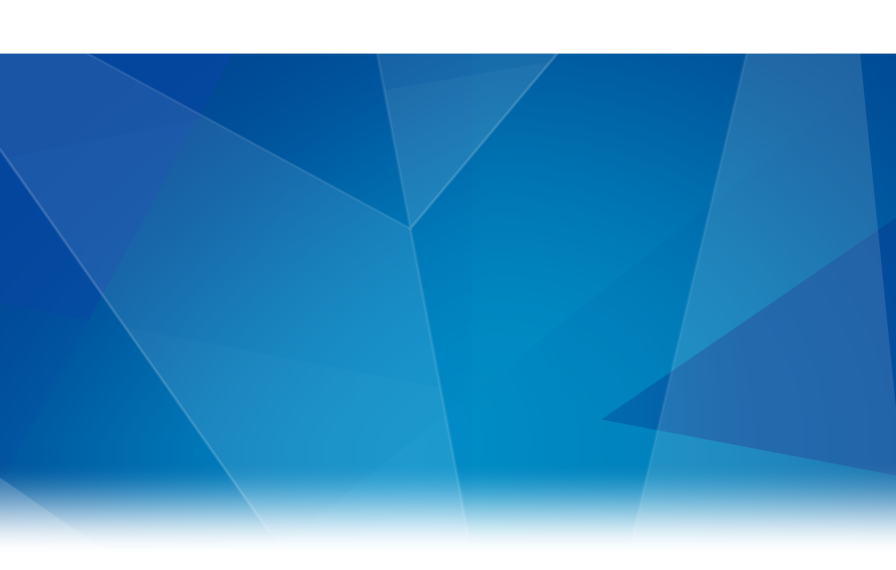
Write a Shadertoy shader that draws this background.

```glsl
// Draws overlapping translucent blue facets between a white top band and a white fade below.

const vec3 WHITE = vec3(1.0);
const vec3 ROYAL = vec3(0.03, 0.28, 0.65);
const vec3 NAVY = vec3(0.02, 0.26, 0.59);

// Signed distance to the line a-b, positive on its left.
float lineDist(vec2 p, vec2 a, vec2 b) {
    vec2 dir = normalize(b - a);
    return dir.x * (p.y - a.y) - dir.y * (p.x - a.x);
}

// Smooth coverage of the half plane left of a-b.
float leftOf(vec2 p, vec2 a, vec2 b) {
    float d = lineDist(p, a, b);
    return clamp(0.5 + d / fwidth(d), 0.0, 1.0);
}

// Thin glint along the segment a-b.
float glint(vec2 p, vec2 a, vec2 b) {
    vec2 ab = b - a;
    float t = clamp(dot(p - a, ab) / dot(ab, ab), 0.0, 1.0);
    return 1.0 - smoothstep(0.0005, 0.0028, length(p - a - t * ab));
}

// Glow centred low in the canvas, darkening most towards the upper left.
vec3 blueGlow(vec2 p) {
    vec2 q = p - vec2(0.547, 0.223);
    float fall = 0.65 * q.x * q.x + 0.383 * q.y * q.y;
    fall += 0.45 * max(-q.x, 0.0) * max(q.y, 0.0);
    fall = 0.27 * (1.0 - exp(-fall / 0.27 - 1.2 * fall * fall / 0.073));
    return vec3(0.0, 0.55 - fall, 0.77 - 0.75 * fall);
}

void mainImage(out vec4 fragColor, in vec2 fragCoord) {
    vec2 p = fragCoord / iResolution.xy;
    float top = 0.906;

    // Shared corners
    vec2 hub = vec2(0.458, 0.599);
    vec2 hubFoot = vec2(0.523, 0.059);
    vec2 ridge = vec2(0.098, top);
    vec2 leftEdge = vec2(0.0, 0.738);
    vec2 leftFoot = vec2(0.299, 0.070);
    vec2 wedgeLeft = vec2(0.421, top);
    vec2 wedgeRight = vec2(0.622, top);
    vec2 bandTop = vec2(0.833, top);
    vec2 bandFoot = vec2(0.706, 0.059);
    vec2 shadeTip = vec2(0.671, 0.264);

    vec3 col = blueGlow(p);

    // Broad, faint background facets
    float aboveSlope = leftOf(p, vec2(0.0, 0.468), vec2(1.0, 0.166));
    float farLeft = leftOf(p, vec2(0.0, 0.151), vec2(0.26, top));
    col = mix(col, ROYAL, farLeft * mix(0.18, 0.55, aboveSlope));
    float underDiagonal = 1.0 - leftOf(p, vec2(0.326, 0.059), vec2(1.0, 0.898));
    col = mix(col, NAVY, 0.07 * underDiagonal * smoothstep(0.5, 0.65, p.x));
    col += 0.012 * underDiagonal * (1.0 - smoothstep(0.45, 0.55, p.x));
    col.g -= 0.01 * leftOf(p, vec2(0.527, 0.0), vec2(0.527, 1.0));

    // Deep blue shade on the lower right
    float shade = leftOf(p, vec2(1.0, 0.618), shadeTip)
                * leftOf(p, shadeTip, vec2(1.0, 0.166));
    col = mix(col, NAVY, shade * mix(0.4, 0.65, smoothstep(0.67, 0.85, p.x)));

    // Large pale facet on the left
    float pale = leftOf(p, hub, ridge) * leftOf(p, hubFoot, hub)
               * leftOf(p, leftEdge, leftFoot);
    col = mix(col, WHITE, pale * mix(0.085, 0.10, 1.0 - aboveSlope));
    col += 0.01 * pale * (1.0 - leftOf(p, vec2(0.0, 0.72), vec2(0.234, 0.795)));

    // Hanging wedge, with a darker strip at its top
    float wedge = leftOf(p, wedgeLeft, hub) * leftOf(p, hub, wedgeRight);
    float strip = leftOf(p, vec2(0.421, 0.840), vec2(0.622, 0.894));
    col = mix(col, WHITE, wedge * mix(0.12, 0.09, strip));

    // Pale band on the right
    float band = leftOf(p, bandTop, bandFoot)
               * leftOf(p, vec2(1.0, 0.284), vec2(0.960, top));
    col = mix(col, WHITE, 0.125 * band);

    // Small pale corner
    float corner = 1.0 - leftOf(p, vec2(0.0, 0.162), vec2(0.104, 0.049));
    col = mix(col, WHITE, 0.15 * corner);

    // Glints along the main edges
    float shine = glint(p, leftEdge, leftFoot) + glint(p, hub, wedgeRight)
                + 0.6 * glint(p, hub, ridge) + 0.6 * glint(p, hub, hubFoot)
                + 0.5 * glint(p, hub, wedgeLeft) + 0.4 * glint(p, bandTop, bandFoot);
    col = mix(col, WHITE, 0.16 * min(shine, 1.0));

    // White fade below and white band above
    col = mix(WHITE, col, smoothstep(0.025, 0.190, p.y));
    col = mix(col, WHITE, leftOf(p, vec2(0.0, top), vec2(1.0, top)));

    fragColor = vec4(clamp(col, 0.0, 1.0), 1.0);
}
```
